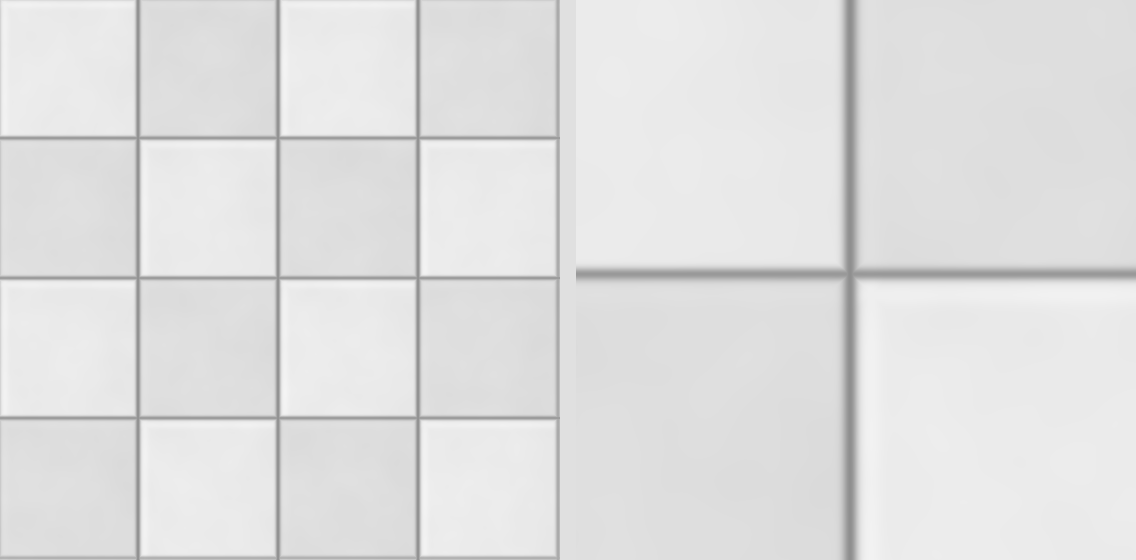
Left, the full canvas; right, a detail of the centre.
A Shadertoy shader for this pattern:

```glsl
// Four by four checkerboard of pale grey glazed tiles with soft dark joints.
const float TILES = 4.0;                        // repeats across and down
const vec2 GRID_SHIFT = vec2(0.014, -0.014);    // grid offset, in tiles
const vec3 LIGHT_TILE = vec3(0.922);
const vec3 DARK_TILE = vec3(0.872);
const vec3 JOINT = vec3(0.55);
const vec2 JOINT_SIGMA = vec2(0.0125, 0.0108);  // joint softness, in tiles
const vec2 JOINT_STRENGTH = vec2(0.97, 0.86);   // upright, level
const float BORDER_STRENGTH = 0.7;              // joints along the canvas edge
const float CHECK_SOFTNESS = 0.015;             // blend between tile tones
const float BEVEL_POSITION = 0.050;
const float BEVEL_SIGMA = 0.018;
const float BEVEL_LIGHT = 0.026;
const float EDGE_SHADE = 0.012;
const float TILE_VARIATION = 0.005;
const float MOTTLE = 0.012;
const float PI = 3.14159265;

float hash(vec2 p) {
    vec3 q = fract(vec3(p.xyx) * 0.1031);
    q += dot(q, q.yzx + 33.33);
    return fract((q.x + q.y) * q.z);
}

// Slope at a lattice point that wraps after the given period.
vec2 slope(vec2 cell, float period) {
    float angle = 2.0 * PI * hash(mod(cell, period) + period);
    return vec2(cos(angle), sin(angle));
}

float gradientNoise(vec2 p, float period) {
    vec2 i = floor(p), f = fract(p);
    vec2 u = f * f * f * (f * (f * 6.0 - 15.0) + 10.0);
    vec2 e = vec2(1.0, 0.0);
    float a = dot(slope(i, period), f);
    float b = dot(slope(i + e.xy, period), f - e.xy);
    float c = dot(slope(i + e.yx, period), f - e.yx);
    float d = dot(slope(i + e.xx, period), f - e.xx);
    return mix(mix(a, b, u.x), mix(c, d, u.x), u.y);
}

vec2 gaussian(vec2 d, vec2 sigma) {
    return exp(-0.5 * d * d / (sigma * sigma));
}

void mainImage(out vec4 fragColor, in vec2 fragCoord) {
    vec2 uv = fragCoord / iResolution.xy;
    vec2 pixel = TILES / iResolution.xy;
    vec2 p = uv * TILES + GRID_SHIFT;
    vec2 cell = mod(floor(p), TILES);
    vec2 local = fract(p);

    // Checkerboard tones, blended under the joints
    vec2 wave = sin(PI * p) / (PI * max(vec2(CHECK_SOFTNESS), pixel));
    wave = clamp(wave, -1.0, 1.0);
    float lightness = 0.5 - 0.5 * wave.x * wave.y;
    vec3 color = mix(DARK_TILE, LIGHT_TILE, lightness);

    // Bevel: bright left and top rims, shaded right and top flanks
    vec2 fromRim = vec2(local.x, 1.0 - local.y);
    vec2 rim = gaussian(fromRim - BEVEL_POSITION, vec2(BEVEL_SIGMA));
    color += BEVEL_LIGHT * max(rim.x, rim.y) * mix(0.35, 1.0, lightness);
    vec2 flank = smoothstep(0.55, 0.95, local) * (1.0 - smoothstep(0.97, 1.0, local));
    color -= EDGE_SHADE * max(flank.x, 0.7 * flank.y);

    // Faint tone change per tile and cloudy mottling
    color += TILE_VARIATION * (hash(cell + 7.0) - 0.5);
    float mottle = gradientNoise(uv * 12.0, 12.0) + 0.5 * gradientNoise(uv * 32.0, 32.0);
    color += MOTTLE * mottle;

    // Joints, fainter where they meet the canvas edge
    vec2 line = round(p);
    vec2 isBorder = 1.0 - step(0.5, mod(line, TILES));
    vec2 strength = JOINT_STRENGTH * mix(vec2(1.0), vec2(BORDER_STRENGTH), isBorder);
    vec2 joint = strength * gaussian(p - line, max(JOINT_SIGMA, 0.5 * pixel));
    color = mix(color, JOINT, max(joint.x, joint.y));

    fragColor = vec4(color, 1.0);
}
```
